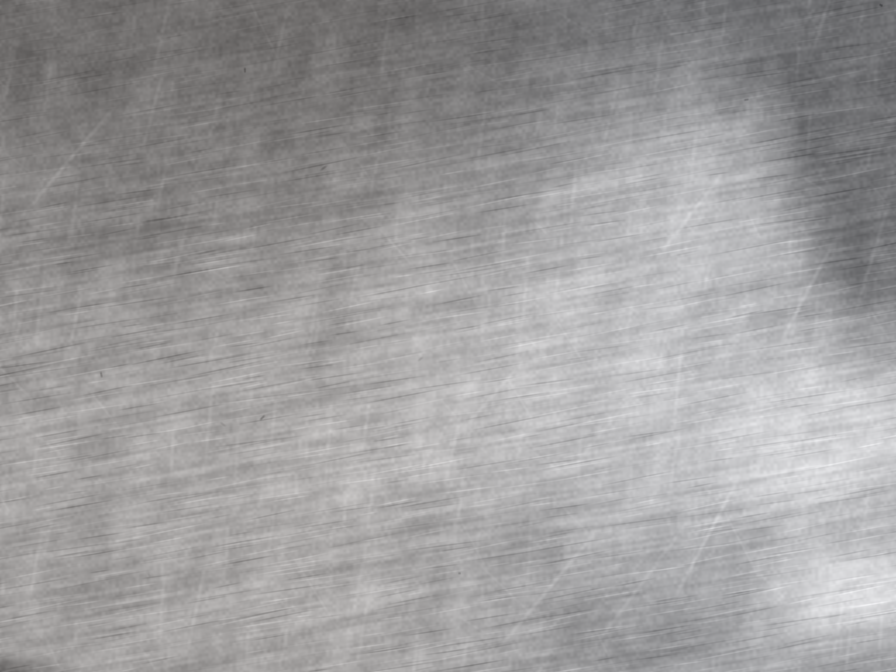
Reproduce this texture procedurally as a Shadertoy shader.

```glsl
// Brushed steel sheet with soft reflections, slanted grain, smudges and scratches.

const float GRAIN_ANGLE = 0.17;
const float MID_GREY = 0.61;
const vec3 WARM_TINT = vec3(0.008, -0.001, -0.005);
const vec3 COOL_TINT = vec3(-0.003, -0.001, 0.008);

float hash(vec2 p) {
    vec3 q = fract(vec3(p.xyx) * 0.1031);
    q += dot(q, q.yzx + 33.33);
    return fract((q.x + q.y) * q.z);
}

vec2 rotate(vec2 p, float angle) {
    float c = cos(angle), s = sin(angle);
    return vec2(c * p.x + s * p.y, c * p.y - s * p.x);
}

// Smooth value noise in -1..1.
float noise(vec2 p) {
    vec2 i = floor(p), f = fract(p);
    f = f * f * (3.0 - 2.0 * f);
    float low = mix(hash(i), hash(i + vec2(1, 0)), f.x);
    float high = mix(hash(i + vec2(0, 1)), hash(i + vec2(1, 1)), f.x);
    return 2.0 * mix(low, high, f.y) - 1.0;
}

float layeredNoise(vec2 p) {
    float sum = 0.0, gain = 0.5;
    for (int i = 0; i < 4; i++) {
        sum += gain * noise(p);
        p = rotate(p, 0.6) * 2.03 + 17.0;
        gain *= 0.6;
    }
    return sum;
}

// Soft elliptical pool of light, tilted by an angle.
float glow(vec2 p, vec2 center, vec2 radius, float angle) {
    vec2 d = rotate(p - center, angle) / radius;
    return exp(-dot(d, d));
}

// One tapered random line per cell, summed over neighbouring cells.
float scratches(vec2 p, float angle, vec2 cell, float width, float density, float seed) {
    vec2 q = rotate(p, angle) / cell;
    vec2 home = floor(q);
    float pixel = 1.0 / iResolution.y;
    float sum = 0.0;
    for (int y = -1; y <= 1; y++) {
        for (int x = -1; x <= 1; x++) {
            vec2 id = home + vec2(x, y);
            vec2 key = id + seed;
            vec2 center = id + vec2(hash(key + 3.1), hash(key + 7.7));
            vec2 d = (q - center) * cell;
            d = rotate(d, (hash(key + 11.3) - 0.5) * cell.y / cell.x);
            float halfLength = cell.x * mix(0.2, 0.8, hash(key + 19.9));
            float taper = 1.0 - smoothstep(0.2, 1.0, abs(d.x) / halfLength);
            float line = 1.0 - smoothstep(0.0, width + pixel, abs(d.y));
            float strength = hash(key + 23.5) * step(hash(key + 29.1), density);
            sum += line * taper * strength;
        }
    }
    return sum;
}

// Broad light and shadow reflected by the sheet.
float reflection(vec2 p) {
    float light = mix(0.625, 0.455, smoothstep(0.25, 1.05, p.y + 0.08 * p.x));
    light += 0.17 * glow(p, vec2(0.88, 0.54), vec2(0.42, 0.27), 0.3);
    light += 0.12 * glow(p, vec2(1.06, 0.74), vec2(0.17, 0.18), 0.0);
    light += 0.18 * glow(p, vec2(1.25, 0.35), vec2(0.24, 0.14), 0.3);
    light += 0.20 * glow(p, vec2(1.28, 0.11), vec2(0.18, 0.07), 0.2);
    light -= 0.06 * glow(p, vec2(0.98, 0.06), vec2(0.16, 0.10), 0.3);
    light -= 0.15 * glow(p, vec2(0.0, 0.0), vec2(0.08, 0.02), 0.0);
    float edge = p.x - 1.13 - 0.22 * (0.85 - p.y) + 0.025 * noise(p * 9.0);
    float shadow = smoothstep(-0.03, 0.10, edge) * smoothstep(0.38, 0.66, p.y);
    light = mix(light, 0.455, 0.85 * shadow);
    return MID_GREY + 1.16 * (light - MID_GREY);
}

// Fine streaks left by brushing.
float brushing(vec2 p) {
    vec2 q = rotate(p, GRAIN_ANGLE);
    q.y += 0.002 * sin(q.x * 7.0 + q.y * 5.0);
    float streaks = 0.4 * noise(q * vec2(4.0, 50.0));
    streaks += 0.7 * noise(q * vec2(9.0, 110.0) + 31.0);
    streaks += 0.9 * noise(q * vec2(15.0, 195.0) + 67.0);
    return streaks;
}

void mainImage(out vec4 fragColor, in vec2 fragCoord) {
    vec2 p = fragCoord / iResolution.y;
    float light = reflection(p);

    // Brushing is crispest through the middle and lower right.
    float crisp = mix(0.4, 1.0, smoothstep(0.95, 0.5, p.y - 0.15 * p.x));
    light += 0.041 * crisp * brushing(p);
    light -= 0.080 * crisp * scratches(p, GRAIN_ANGLE, vec2(0.10, 0.008), 0.0007, 0.6, 5.0);
    light += 0.065 * crisp * scratches(p, GRAIN_ANGLE, vec2(0.09, 0.008), 0.0007, 0.6, 83.0);

    // Wiped smudges run across the grain.
    light += 0.058 * layeredNoise(rotate(p, 1.25) * vec2(7.0, 17.0));
    light += 0.038 * layeredNoise(p * vec2(40.0, 30.0) + 9.0);

    // Steep hazy scratches, faint wear and very rare dark nicks.
    light += 0.060 * scratches(p, 1.13, vec2(0.30, 0.17), 0.0035, 0.45, 41.0);
    light += 0.035 * scratches(p, 1.42, vec2(0.13, 0.03), 0.0035, 0.60, 137.0);
    light += 0.025 * scratches(p, -0.85, vec2(0.12, 0.08), 0.0020, 0.40, 211.0);
    light -= 0.16 * scratches(p, 0.5, vec2(0.012, 0.09), 0.0015, 0.010, 307.0);

    light += 0.026 * noise(p * 195.0);
    vec3 tint = mix(WARM_TINT, COOL_TINT, smoothstep(0.4, 1.1, p.x));
    fragColor = vec4(clamp(light + tint, 0.0, 1.0), 1.0);
}
```
